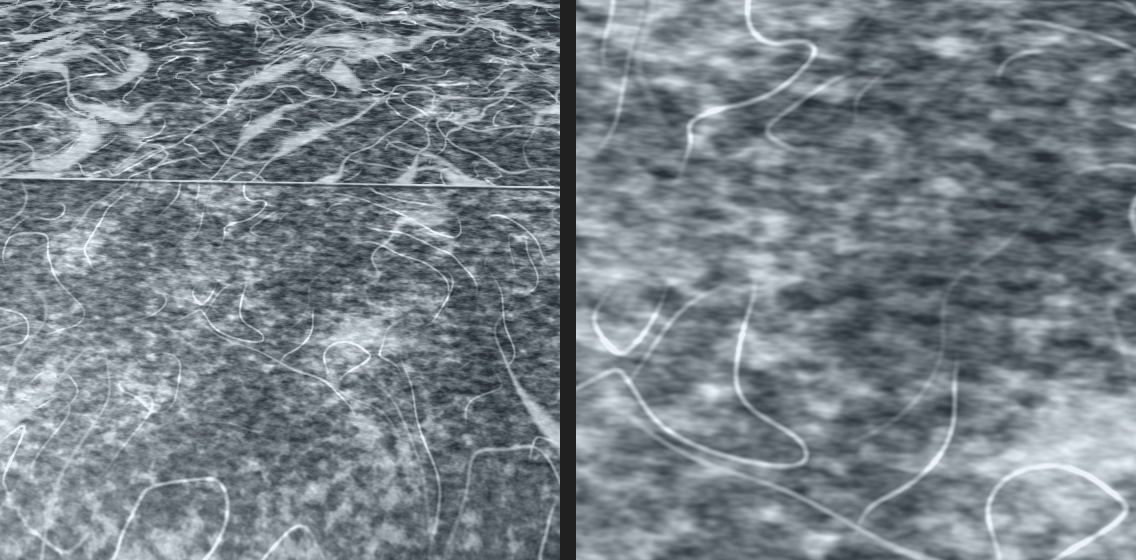
Left, the full canvas; right, a detail of the centre.
This texture is drawn by a Shadertoy shader. Its source:

```glsl
#define HORIZON 1.35
#define SEAM_HEIGHT 0.683
#define SEAM_SLOPE -0.018
#define BASE_TONE 0.335
#define GRAIN_CONTRAST 0.36
#define CLOUD_CONTRAST 0.27
#define VEIN_WIDTH 0.0075
#define VEIN_FAMILIES 4
#define WEB_STRENGTH 0.30
#define COOL_TINT vec3(-0.030, 0.0, 0.029)

vec2 gradientAt(vec2 cell) {
    vec3 h = fract(cell.xyx * vec3(0.1031, 0.1030, 0.0973));
    h += dot(h, h.yzx + 33.33);
    float angle = 6.2832 * fract((h.x + h.y) * h.z);
    return vec2(cos(angle), sin(angle));
}

float noise(vec2 p) {
    vec2 i = floor(p), f = fract(p);
    vec2 u = f * f * f * (f * (f * 6.0 - 15.0) + 10.0);
    vec2 e = vec2(0.0, 1.0);
    float low = mix(dot(gradientAt(i), f), dot(gradientAt(i + e.yx), f - e.yx), u.x);
    float high = mix(dot(gradientAt(i + e), f - e), dot(gradientAt(i + 1.0), f - 1.0), u.x);
    return mix(low, high, u.y);
}

float fbm(vec2 p, int octaves) {
    float sum = 0.0, amplitude = 0.75;
    for (int i = 0; i < octaves; i++) {
        sum += amplitude * noise(p);
        p = mat2(1.94, 0.25, -0.25, 1.94) * p + 7.7;
        amplitude *= 0.62;
    }
    return sum;
}

// Approximate canvas distance to the zero contour of a field
float contourDistance(float field) {
    float slope = length(vec2(dFdx(field), dFdy(field))) * iResolution.y;
    return abs(field) / (slope + 0.6);
}

float line(float dist, float width, float soft) {
    return 1.0 - smoothstep(max(width - soft, 0.0), width + soft, dist);
}

void mainImage(out vec4 fragColor, in vec2 fragCoord) {
    vec2 uv = fragCoord / iResolution.xy;
    float pixel = 1.0 / iResolution.y;

    // Two slabs on a floor seen in perspective
    float seam = uv.y - SEAM_HEIGHT - SEAM_SLOPE * uv.x;
    float farSlab = step(0.0, seam);
    float depth = 1.0 / (HORIZON - uv.y);
    vec2 floorPos = vec2((uv.x - 0.5) * depth, depth) + farSlab * vec2(7.3, 3.1);
    float nearBlur = 1.0 - smoothstep(0.0, 0.35, uv.y);
    float soft = 0.0012 + 0.0022 * nearBlur + pixel * 0.5;

    // Broad light: glow at the left, darker far corner
    vec2 toGlow = (uv - vec2(-0.02, 0.27)) * vec2(2.3, 2.9);
    float tone = BASE_TONE + 0.23 * exp(-dot(toGlow, toGlow));
    tone += 0.035 * (1.0 - farSlab) - 0.06 * smoothstep(0.75, 1.0, uv.y);

    // Horizontal grain and clouded mineral flecks
    vec2 grainPos = vec2(uv.x * 35.0, uv.y * (42.0 + 50.0 * uv.y) + uv.x * 4.0);
    float grain = fbm(grainPos, 3);
    float cloud = fbm(floorPos * vec2(4.0, 5.0) + 0.25 * noise(floorPos * 9.0), 4);
    float flecks = fbm(grainPos * vec2(0.8, 0.55) + 31.0, 3);
    float cloudBias = mix(0.10, -0.12, farSlab);
    tone += GRAIN_CONTRAST * grain * (1.0 - 0.4 * nearBlur);
    tone += CLOUD_CONTRAST * smoothstep(-0.05, 0.65, flecks + cloud * 0.9 + cloudBias);
    tone += 0.12 * cloud;

    // Bends shared by all veins
    vec2 bend = vec2(noise(floorPos * 3.0), noise(floorPos * 3.0 + 40.0)) * 0.16;
    bend += vec2(noise(floorPos * 9.0 + 11.0), noise(floorPos * 9.0 + 60.0)) * 0.035;
    vec2 bent = floorPos + bend;

    // Fine web of broken hairlines
    for (int i = 0; i < 2; i++) {
        float k = float(i);
        vec2 webPos = bent * (5.0 + 4.0 * k) + 19.0 * k;
        float web = line(contourDistance(noise(webPos)), 0.0012, soft);
        float present = smoothstep(0.0, 0.35, noise(bent * 5.0 + 23.0 + 9.0 * k) + 0.08);
        tone += WEB_STRENGTH * web * present;
    }

    // Large veins in crossing directions, swelling into pale patches
    float openArea = smoothstep(0.22, 0.42, uv.y) * (1.0 - farSlab);
    float veins = 0.0, haze = 0.0;
    for (int i = 0; i < VEIN_FAMILIES; i++) {
        float k = float(i);
        float angle = mix(-0.72, 0.55, mod(k, 2.0)) + 0.12 * k;
        vec2 along = vec2(cos(angle), sin(angle));
        vec2 veinPos = vec2(dot(bent, along), dot(bent, vec2(-along.y, along.x)));
        veinPos = veinPos * vec2(0.9, 2.1) * (1.0 + 0.25 * k) + 13.7 * k;
        float dist = contourDistance(noise(veinPos));
        float swell = smoothstep(-0.1, 0.55, noise(floorPos * 3.2 + 5.0 * k));
        float width = VEIN_WIDTH * (0.16 + 1.1 * swell + 2.0 * swell * swell * swell);
        width *= 1.0 - 0.13 * k;
        float present = noise(floorPos * 1.7 + 17.0 * k + 3.0) + 0.20 - 0.25 * openArea;
        present = smoothstep(-0.08, 0.22, present);
        float body = line(dist, width, soft + width * 0.35);
        veins = max(veins, body * present * (0.65 + 0.3 * swell));
        haze += exp(-dist * 55.0) * present * (0.3 + swell);
    }
    tone += 0.13 * min(haze, 1.3) * (0.7 + grain);
    tone = mix(tone, 0.83 + 0.16 * grain + 0.08 * cloud, veins);

    // Bright joint with a thin shadow below it
    float shadow = line(abs(seam + 0.004), 0.0012, 0.001 + pixel);
    tone = mix(tone, 0.18, shadow * (0.35 + 0.4 * uv.x));
    float joint = line(abs(seam), 0.0012, 0.0008 + pixel * 0.6);
    tone = mix(tone, 0.86, joint * (0.75 + 0.35 * noise(vec2(uv.x * 9.0, 2.5))));

    tone = clamp(tone, 0.19, 0.95);
    fragColor = vec4(clamp(tone + COOL_TINT, 0.0, 1.0), 1.0);
}
```
